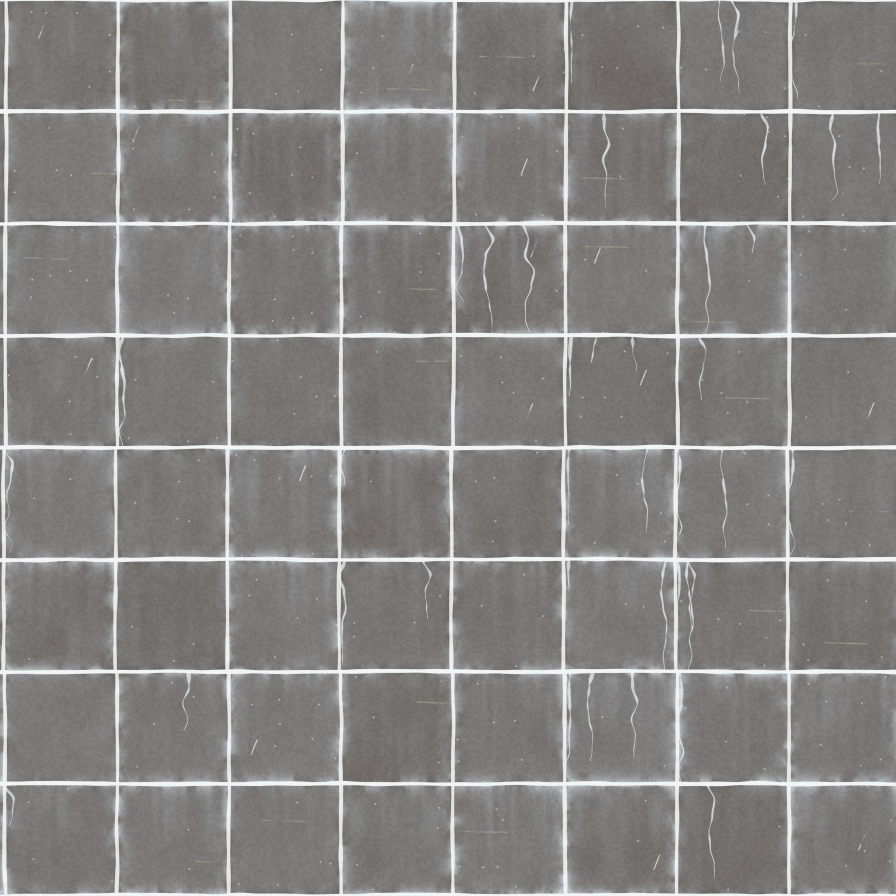
Reproduce this texture procedurally as a Shadertoy shader.

```glsl
// Weathered grey-brown square tiles, eight by eight, with pale grout, lime bloom and drips.

const float TILES = 8.0;             // repeats across and down
const vec2 GRID_SHIFT = vec2(0.0055, 0.0005);
const float ROW_SHIFT = 0.004;       // sideways jitter of each pair of rows
const vec2 GROUT_HALF = vec2(0.0020, 0.0022);
const float WOBBLE = 0.0016;         // unevenness of the grout lines
const float BLOOM_REACH = 0.050;     // edge bloom depth, in tiles
const float DRIP_WIDTH = 0.022;      // in tiles
const int DRIPS = 3;
const float SPECK_CELLS = 44.0;
const float GRAIN = 0.045;

const vec3 WARM_TILE = vec3(0.432, 0.410, 0.398);
const vec3 COOL_TILE = vec3(0.485, 0.477, 0.473);
const vec3 DARK_RIM = vec3(0.35, 0.34, 0.33);
const vec3 HAZE = vec3(0.57, 0.58, 0.59);
const vec3 LIME = vec3(0.75, 0.78, 0.80);
const vec3 GROUT = vec3(0.95, 0.96, 0.96);
const vec3 CREAM = vec3(0.87, 0.86, 0.81);
const vec3 SCRATCH = vec3(0.66, 0.64, 0.56);

float hash(vec2 p) {
    vec3 h = fract(vec3(p.xyx) * 0.1031);
    h += dot(h, h.yzx + 33.33);
    return fract((h.x + h.y) * h.z);
}

float noise(vec2 p) {
    vec2 i = floor(p), f = fract(p);
    f = f * f * (3.0 - 2.0 * f);
    return mix(mix(hash(i), hash(i + vec2(1, 0)), f.x),
               mix(hash(i + vec2(0, 1)), hash(i + vec2(1, 1)), f.x), f.y);
}

float fbm(vec2 p) {
    float sum = 0.0, amp = 0.55;
    for (int i = 0; i < 4; i++) {
        sum += amp * noise(p);
        p = p * 2.03 + 17.3;
        amp *= 0.5;
    }
    return sum;
}

float roundedBox(vec2 p, float halfSize, float radius) {
    vec2 d = abs(p) - halfSize + radius;
    return length(max(d, 0.0)) + min(max(d.x, d.y), 0.0) - radius;
}

float segment(vec2 p, vec2 a, vec2 b) {
    vec2 ab = b - a;
    return length(p - a - ab * clamp(dot(p - a, ab) / dot(ab, ab), 0.0, 1.0));
}

float fill(float d, float soft) { return 1.0 - smoothstep(-soft, soft, d); }

// Broken lime runs hanging from the top of a tile; q is centred on the tile
float drips(vec2 q, vec2 id, float soft) {
    float wetColumn = exp(-pow((id.x - 5.6) / 1.1, 2.0));
    float fall = 0.5 - q.y, mask = 0.0;
    for (int i = 0; i < DRIPS; i++) {
        vec2 seed = id * 3.7 + float(i) * 19.1;
        float present = step(hash(seed), 0.10 + 0.55 * wetColumn);
        float x = i == 0 ? -0.46 : hash(seed + 5.0) * 0.8 - 0.4;
        x += (noise(vec2(fall * 7.0, seed.x)) - 0.5) * 0.10;
        float len = 0.25 + 0.85 * hash(seed + 9.0);
        float width = DRIP_WIDTH * (1.1 - fall / len) * noise(vec2(fall * 16.0, seed.y));
        mask = max(mask, present * fill(abs(q.x - x) - width, soft) * step(fall, len));
    }
    return mask;
}

void mainImage(out vec4 fragColor, in vec2 fragCoord) {
    vec2 uv = fragCoord / iResolution.xy;
    float px = 1.0 / min(iResolution.x, iResolution.y);
    float soft = px * TILES * 0.8;

    // Tile grid with slight irregularity
    vec2 p = uv - GRID_SHIFT;
    float rowPair = floor(p.y * TILES / 2.0);
    p.x -= (hash(vec2(rowPair, 4.0)) - 0.5) * ROW_SHIFT;
    p += (vec2(noise(uv * vec2(8, 26)), noise(uv * vec2(26, 8) + 40.0)) - 0.5) * WOBBLE;
    vec2 id = mod(floor(p * TILES), TILES);
    vec2 q = fract(p * TILES) - 0.5;
    vec2 lineDist = (0.5 - abs(q)) / TILES;

    // Tile body: tone, clouding and faint vertical streaks
    float wear = hash(id + 31.0);
    float cloud = fbm(uv * 22.0);
    float streak = noise(uv * vec2(150, 11)) * noise(uv * vec2(60, 24) + 8.0);
    float tone = 0.75 * hash(id + 3.0) + 0.8 * (cloud - 0.4) + 0.1;
    vec3 col = mix(WARM_TILE, COOL_TILE, clamp(tone, 0.0, 1.0));
    float fromTop = exp(-(0.5 - q.y) / 0.35);
    col = mix(col, HAZE, clamp(streak * (0.25 + wear * fromTop), 0.0, 0.8));

    // Dark rim, then bloom creeping in from the edges
    float edge = max(-roundedBox(q, 0.485, 0.09), 0.0);
    float breakup = fbm(uv * vec2(75, 60) + 11.0);
    col = mix(col, DARK_RIM, 0.55 * exp(-edge / 0.03) * (1.0 - wear));
    float bloom = exp(-edge / BLOOM_REACH) * smoothstep(0.28, 0.75, breakup);
    col = mix(col, LIME, bloom * (0.25 + 0.75 * wear));

    // Drips, scratches and specks
    col = mix(col, mix(LIME, GROUT, breakup), 0.9 * drips(q, id, soft));
    for (int i = 0; i < 2; i++) {
        vec2 seed = id + float(i) * 13.0;
        vec2 start = vec2(hash(seed + 1.5), hash(seed + 2.5)) * 0.7 - 0.4;
        vec2 reach = i == 0 ? vec2(0.38, -0.01) : vec2(0.05, 0.13);
        float mark = fill(segment(q, start, start + reach) - 0.005, soft);
        mark *= step(hash(seed + 7.5), 0.25) * smoothstep(0.25, 0.6, breakup);
        col = mix(col, i == 0 ? SCRATCH : GROUT, 0.75 * mark);
    }
    vec2 cell = floor(uv * SPECK_CELLS), spot = fract(uv * SPECK_CELLS);
    vec2 centre = 0.2 + 0.6 * vec2(hash(cell + 6.0), hash(cell + 70.0));
    float speck = fill(length(spot - centre) - 0.035, px * SPECK_CELLS);
    col = mix(col, LIME, speck * step(hash(cell), 0.16));

    // Fine grain and grout
    col += (noise(uv * 400.0) - 0.5) * GRAIN;
    vec2 halfWidth = GROUT_HALF * (0.75 + 0.5 * noise(uv * 45.0));
    vec2 grout = 1.0 - smoothstep(halfWidth - px * 0.7, halfWidth + px * 0.7, lineDist);
    col = mix(col, mix(CREAM, GROUT, breakup + 0.3), grout.x * 0.95);
    col = mix(col, GROUT, grout.y);
    fragColor = vec4(clamp(col, 0.0, 1.0), 1.0);
}
```
